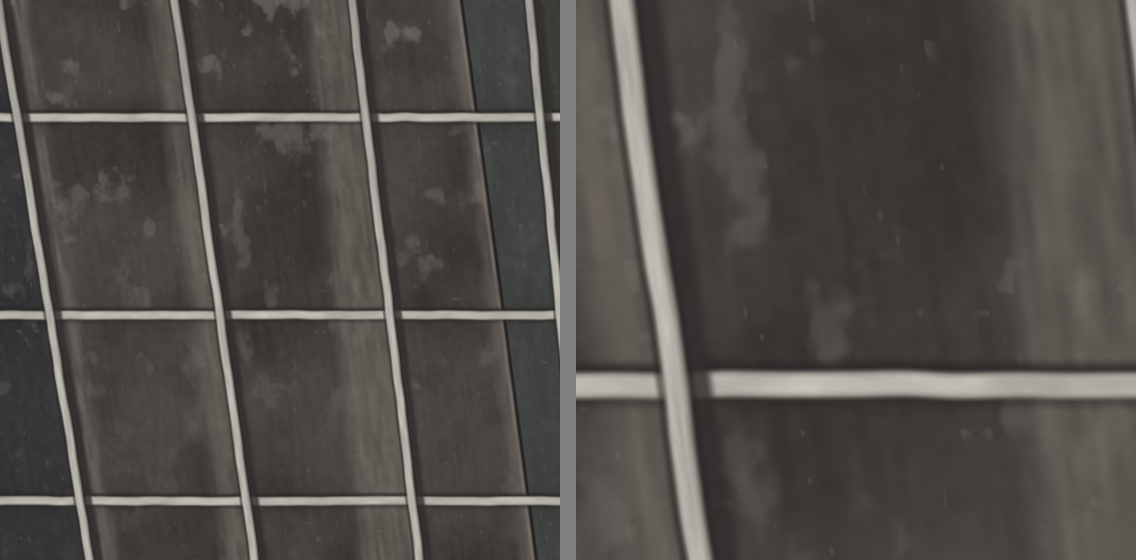
Left, the full canvas; right, a detail of the centre.
Reproduce this texture procedurally as a Shadertoy shader.

```glsl
// Pale wire grid over dark, grimy panes: leaning uprights cross three level rails.
// The canvas is warped into grid units (u across, v down); bars, shadows, dirt
// bands and a pane seam are then drawn from distances, with noise for the wear.

const float UPRIGHT_HALF = 0.0085;  // half widths, in canvas units
const float RAIL_HALF = 0.0090;
const float SHADOW_WIDTH = 0.016;
const float EDGE = 0.0022;          // softness of bar edges
const vec2 COLUMN_START = vec2(-0.004, 0.160); // first upright: top, bottom
const vec2 COLUMN_STEP = vec2(0.316, 0.2945);  // upright spacing: top, bottom
const float FIRST_RAIL = 0.2096;    // depth of the top rail
const vec2 RAIL_RATE = vec2(2.742, 0.26);      // rails per depth, and its growth

const vec3 PANE_DARK = vec3(0.225, 0.210, 0.202);
const vec3 PANE = vec3(0.290, 0.280, 0.268);
const vec3 PANE_COOL = vec3(0.205, 0.203, 0.215);
const vec3 PANE_SLATE = vec3(0.255, 0.270, 0.262);
const vec3 PANE_MOSS = vec3(0.205, 0.215, 0.180);
const vec3 DUST = vec3(0.425, 0.400, 0.368);
const vec3 GRIME = vec3(0.500, 0.475, 0.450);
const vec3 SHADOW = vec3(0.165, 0.150, 0.148);
const vec3 BAR_EDGE = vec3(0.520, 0.505, 0.475);
const vec3 BAR_LIGHT = vec3(0.725, 0.715, 0.682);

float hash(vec2 p) {
    return fract(sin(dot(p, vec2(127.1, 311.7))) * 43758.5453);
}

float noise(vec2 p) {
    vec2 i = floor(p), f = fract(p);
    f = f * f * (3.0 - 2.0 * f);
    return mix(mix(hash(i), hash(i + vec2(1, 0)), f.x),
               mix(hash(i + vec2(0, 1)), hash(i + vec2(1, 1)), f.x), f.y);
}

float fbm(vec2 p) {
    float sum = 0.0, amp = 0.5;
    for (int i = 0; i < 4; i++) {
        sum += amp * noise(p);
        p = p * 2.03 + 17.3;
        amp *= 0.5;
    }
    return sum;
}

// Coverage of a line of the given half width at distance d
float line(float d, float halfWidth, float soft) {
    return 1.0 - smoothstep(halfWidth - soft, halfWidth + soft, abs(d));
}

// Rounded bar: light core, duller rims, worn along its length
vec3 barColor(float d, float halfWidth, float wear) {
    vec3 col = mix(BAR_LIGHT, BAR_EDGE, smoothstep(0.35, 1.0, abs(d) / halfWidth));
    return col * (0.87 + 0.24 * wear);
}

void mainImage(out vec4 fragColor, in vec2 fragCoord) {
    vec2 p = fragCoord / iResolution.xy;
    float depth = 1.0 - p.y;
    float soft = max(EDGE, 0.75 / iResolution.y);

    // Grid coordinates, nearest bars and signed distances to them
    float stepX = mix(COLUMN_STEP.x, COLUMN_STEP.y, depth);
    float u = (p.x - mix(COLUMN_START.x, COLUMN_START.y, depth)) / stepX;
    float s = depth - FIRST_RAIL;
    float v = s * (RAIL_RATE.x + RAIL_RATE.y * s);
    float column = floor(u), across = fract(u);
    float wobble = 0.0022 * (noise(vec2(u * 9.0, v * 9.0)) - 0.5);
    float dx = (u - floor(u + 0.5)) * stepX + wobble;
    float dy = (v - floor(v + 0.5)) / (RAIL_RATE.x + 2.0 * RAIL_RATE.y * s) + wobble;

    // Panes, toned by column, darker towards the rails
    float cloud = fbm(p * 7.0);
    float streak = noise(vec2(u * 45.0, v * 7.0));
    float seam = (u - 2.62 - 0.09 * depth) * stepX;
    float pastSeam = smoothstep(-soft, soft, seam);
    vec3 col = mix(PANE_DARK, PANE, smoothstep(0.15, 0.75, cloud));
    col = mix(col, PANE_COOL, column < 0.0 ? 0.8 : 0.0);
    col = mix(col, PANE_SLATE, 0.85 * pastSeam);
    col = mix(col, PANE_MOSS, column > 2.5 ? 0.8 : 0.0);
    col *= 1.0 - 0.16 * exp(-abs(dy) / 0.025);

    // Dust bands on the right of each pane, and a faint one on the left
    float start = column < 0.5 ? 0.84 - 0.03 * depth
                : column < 1.5 ? 0.73 - 0.09 * depth : 0.53 + 0.09 * depth;
    float band = smoothstep(start - 0.05, start + 0.08, across) * (1.0 - pastSeam);
    band *= column < 0.0 ? 0.0 : 0.45 + 0.35 * streak + 0.4 * cloud;
    float leftDust = smoothstep(0.07, 0.10, across) * (1.0 - smoothstep(0.11, 0.21, across));
    leftDust *= column == 0.0 ? 0.65 * streak + 0.2 : 0.12;
    col = mix(col, DUST, clamp(0.85 * band + leftDust, 0.0, 1.0));

    // Grime blotches, denser towards the top, then specks and grain
    float blotch = smoothstep(0.60, 0.74, fbm(p * vec2(23.0, 17.0) + 5.0));
    col = mix(col, GRIME, blotch * mix(0.5, 0.1, depth) * (1.0 - 0.7 * pastSeam));
    float speck = smoothstep(0.89, 0.98, noise(vec2(u * 38.0, v * 24.0) + 31.0));
    col = mix(col, GRIME, 0.22 * speck);
    col += 0.035 * (fbm(p * 90.0) - 0.47) + 0.02 * (streak - 0.5);

    // Seam: pale lip beside a dark crack
    col = mix(col, GRIME, 0.65 * line(seam + 0.007, 0.002, soft) * (0.4 + 0.6 * streak));
    col = mix(col, SHADOW * 0.75, 0.9 * line(seam, 0.0026, soft));

    // Rails with a dark rim, the upper side deeper
    float rim = line(dy, RAIL_HALF + 0.004, 2.0 * soft);
    col = mix(col, SHADOW, rim * (dy < 0.0 ? 0.8 : 0.45));
    float wear = fbm(p * vec2(30.0, 80.0));
    col = mix(col, barColor(dy, RAIL_HALF, wear), line(dy, RAIL_HALF - 0.001, soft));

    // Uprights in front, their shadow falling to the right over the rails
    float fall = smoothstep(0.0, 0.004, dx)
               * (1.0 - smoothstep(0.6, 1.1, (dx - UPRIGHT_HALF) / SHADOW_WIDTH));
    col = mix(col, SHADOW * 1.2, 0.82 * fall);
    col = mix(col, SHADOW, 0.55 * line(dx, UPRIGHT_HALF + 0.003, soft));
    vec3 upright = barColor(dx + 0.001, UPRIGHT_HALF, fbm(vec2(u * 60.0, v * 9.0)));
    upright *= mix(0.88, 1.0, smoothstep(0.0, 0.5, depth));
    col = mix(col, upright, line(dx, UPRIGHT_HALF - 0.001, soft));

    fragColor = vec4(clamp(col, 0.0, 1.0), 1.0);
}
```
